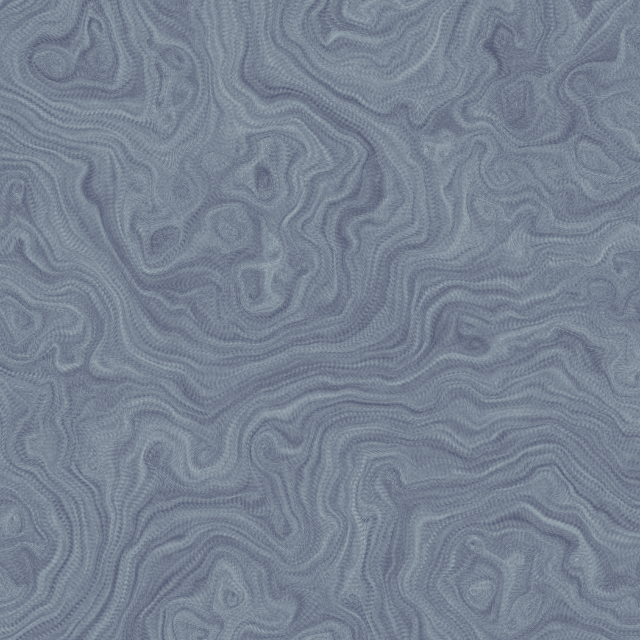
Reproduce this texture procedurally as a WebGL 2 fragment shader.

```glsl
#version 300 es
precision highp float;
// Slate-blue combed flow: grain noise is averaged along the streamlines
// of a turbulent, divergence-free field. The wide, even stride between
// the averaged samples leaves rows of fine beads along every strand.

#define FLOW_SCALE 2.4      // swirls across the canvas
#define FLOW_GAIN 0.4       // strength of each finer swirl layer
#define FLOW_OCTAVES 5
#define DRIFT vec2(0.5, -0.7) // constant slope, favours a rising diagonal
#define STRIDE 0.007        // spacing of samples, sets the bead pitch
#define REACH 18            // samples taken each way
#define BAND_FREQ 165.0     // strands
#define BEAD_FREQ 285.0     // fine beads
#define BEAD_SHARE 0.55
#define CONTRAST 7.2
#define SHADE vec3(0.375, 0.405, 0.490)
#define LIGHT vec3(0.565, 0.620, 0.660)

uniform vec2 u_resolution;
out vec4 fragColor;

float hash(ivec2 cell) {
    uvec2 q = uvec2(cell) * uvec2(1597334677u, 3812015801u);
    uint h = (q.x ^ q.y) * 1597334677u;
    h = (h ^ (h >> 15u)) * 2246822519u;
    h ^= h >> 13u;
    return float(h >> 8u) / 16777216.0;
}

// Value noise: x holds the value, yz its gradient.
vec3 noiseWithGradient(vec2 p) {
    ivec2 cell = ivec2(floor(p));
    vec2 f = fract(p);
    vec2 u = f * f * f * (f * (f * 6.0 - 15.0) + 10.0);
    vec2 du = 30.0 * f * f * (f - 1.0) * (f - 1.0);
    float a = hash(cell);
    float b = hash(cell + ivec2(1, 0));
    float c = hash(cell + ivec2(0, 1));
    float d = hash(cell + ivec2(1, 1));
    float twist = a - b - c + d;
    float value = a + (b - a) * u.x + (c - a) * u.y + twist * u.x * u.y;
    return vec3(value, du * (vec2(b - a, c - a) + twist * u.yx));
}

// Unit direction along the contours of layered, rotated noise.
vec2 flowDirection(vec2 p) {
    const mat2 turn = mat2(1.6, 1.2, -1.2, 1.6);
    mat2 frame = mat2(0.8, -0.6, 0.6, 0.8) * FLOW_SCALE;
    vec2 slope = DRIFT;
    float amplitude = 1.0;
    for (int i = 0; i < FLOW_OCTAVES; i++) {
        vec2 offset = vec2(17.3, 9.7) * float(i + 1);
        slope += amplitude * (noiseWithGradient(frame * p + offset).yz * frame);
        frame = turn * frame;
        amplitude *= FLOW_GAIN;
    }
    return vec2(-slope.y, slope.x) / max(length(slope), 1e-4);
}

float grain(vec2 p) {
    float band = noiseWithGradient(p * BAND_FREQ + 31.7).x;
    float bead = noiseWithGradient(mat2(0.8, 0.6, -0.6, 0.8) * p * BEAD_FREQ + 71.3).x;
    return mix(band, bead, BEAD_SHARE);
}

void main() {
    vec2 p = gl_FragCoord.xy / u_resolution;

    // Average the grain up and down the streamline.
    float total = grain(p);
    vec2 ahead = p;
    vec2 behind = p;
    for (int i = 0; i < REACH; i++) {
        ahead += STRIDE * flowDirection(ahead);
        behind -= STRIDE * flowDirection(behind);
        total += grain(ahead) + grain(behind);
    }
    float strand = total / float(2 * REACH + 1);

    // Restore the contrast lost by averaging, add faint dust, then tint.
    float dust = noiseWithGradient(p * 410.0 + 5.1).x - 0.5;
    float tone = 0.5 + CONTRAST * (strand - 0.5) + 0.24 * dust;
    fragColor = vec4(mix(SHADE, LIGHT, clamp(tone, -0.2, 1.2)), 1.0);
}
```
